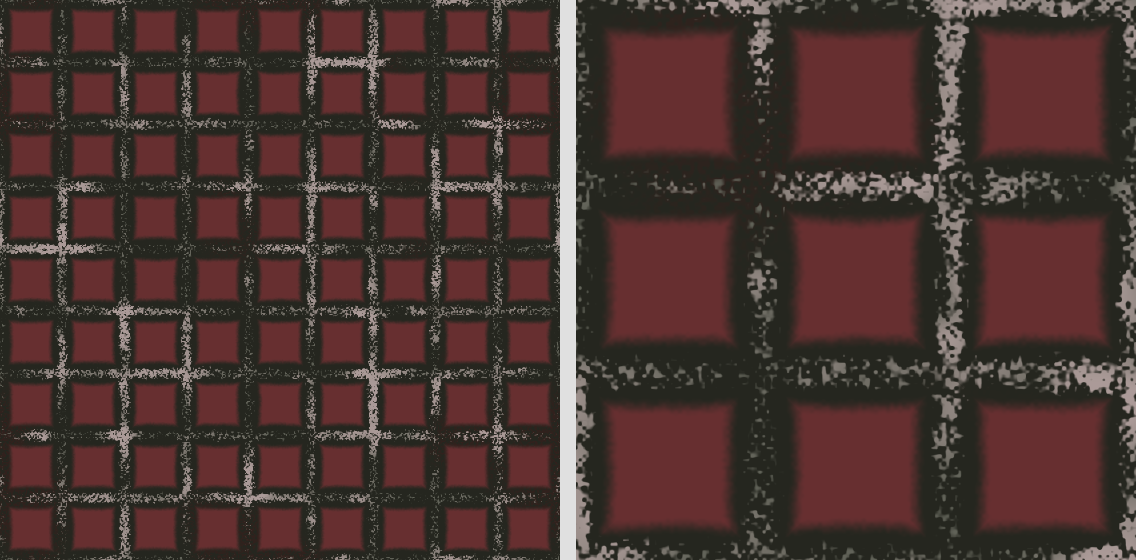
Left, the full canvas; right, a detail of the centre.
Write a Shadertoy shader that draws this pattern.

```glsl
// Nine by nine grid of soft-edged dark red square tiles with worn, speckled dark grout.

const float REPEATS = 9.0;
const float TILE_CORE = 0.275;      // half width of the flat red, in cells
const float TILE_EDGE = 0.385;      // half width where the red has faded out
const float EDGE_BOW = 0.018;       // how far the sides bow in from the corners
const float EDGE_ROUGHNESS = 0.022;
const float GROUT_CORE = 0.025;     // half width of the densest speckle, in cells
const float GROUT_EDGE = 0.135;     // half width where the speckle ends
const float GRAIN_CELLS = 420.0;    // speckle grains across the canvas
const float WEAR_CELLS = 14.0;      // worn patches across the canvas
const float STAIN_CELLS = 5.0;
const float COVER_MIN = 0.34;
const float COVER_MAX = 0.72;

const vec3 TILE_RED = vec3(0.405, 0.185, 0.190);
const vec3 GROUT_DARK = vec3(0.145, 0.150, 0.122);
const vec3 STAIN_BROWN = vec3(0.205, 0.125, 0.110);
const vec3 SPECK_GREY = vec3(0.380, 0.385, 0.345);
const vec3 SPECK_PALE = vec3(0.670, 0.605, 0.595);

// Integer hash of a lattice point, from 0 to 1
float hash(vec2 cell, float seed) {
    uvec2 q = uvec2(cell) * uvec2(1597u, 3571u);
    uint h = q.x ^ (q.y + uint(seed) * 7919u);
    h = (h ^ (h >> 15)) * 73244475u;
    h = (h ^ (h >> 13)) * 73244475u;
    h ^= h >> 16;
    return float(h & 65535u) / 65535.0;
}

// Value noise that wraps after a whole number of cells
float wrapNoise(vec2 uv, float cells, float seed) {
    vec2 p = uv * cells;
    vec2 i = floor(p);
    vec2 f = p - i;
    f = f * f * (3.0 - 2.0 * f);
    vec2 a = mod(i, cells);
    vec2 b = mod(i + 1.0, cells);
    return mix(mix(hash(a, seed), hash(vec2(b.x, a.y), seed), f.x),
               mix(hash(vec2(a.x, b.y), seed), hash(b, seed), f.x), f.y);
}

float wrapFbm(vec2 uv, float cells, float seed) {
    float sum = 0.0;
    float weight = 0.55;
    float total = 0.0;
    for (int k = 0; k < 3; k++) {
        sum += weight * wrapNoise(uv, cells, seed + float(k));
        total += weight;
        weight *= 0.55;
        cells *= 2.0;
    }
    return sum / total;
}

void mainImage(out vec4 fragColor, in vec2 fragCoord) {
    vec2 uv = fragCoord / iResolution.xy;
    vec2 cell = abs(fract(uv * REPEATS) - 0.5);
    float reach = max(cell.x, cell.y);
    float along = min(cell.x, cell.y) / max(reach, 0.001);

    // Noise layers
    float grain = mix(wrapNoise(uv, GRAIN_CELLS, 1.0),
                      wrapNoise(uv, GRAIN_CELLS * 0.5, 2.0), 0.3);
    float ragged = wrapFbm(uv, 60.0, 5.0) - 0.5;
    float wear = smoothstep(0.32, 0.76, wrapFbm(uv, WEAR_CELLS, 11.0));
    float stain = smoothstep(0.52, 0.76, wrapFbm(uv, STAIN_CELLS, 21.0));

    // Grout base with rusty stains
    vec3 color = mix(GROUT_DARK, STAIN_BROWN, stain * smoothstep(0.3, 0.7, grain) * 0.8);

    // Pale speckle, densest along the grout centre
    float band = 1.0 - smoothstep(GROUT_CORE, GROUT_EDGE, 0.5 - reach + ragged * 0.06);
    float cover = band * mix(COVER_MIN, COVER_MAX, wear) * (1.0 - 0.35 * stain);
    float speck = smoothstep(0.88 - cover, 1.2 - cover, grain);
    vec3 speckColor = mix(SPECK_GREY, SPECK_PALE, wear);
    color = mix(color, speckColor, speck * smoothstep(0.0, 0.3, band));

    // Red tile fading into the dark rim
    float edge = reach + EDGE_BOW * (1.0 - along * along) * smoothstep(0.2, 0.35, reach);
    edge += ragged * EDGE_ROUGHNESS + (grain - 0.5) * EDGE_ROUGHNESS;
    float tile = 1.0 - smoothstep(TILE_CORE, TILE_EDGE, edge);
    color = mix(color, TILE_RED, tile);

    fragColor = vec4(color, 1.0);
}
```
